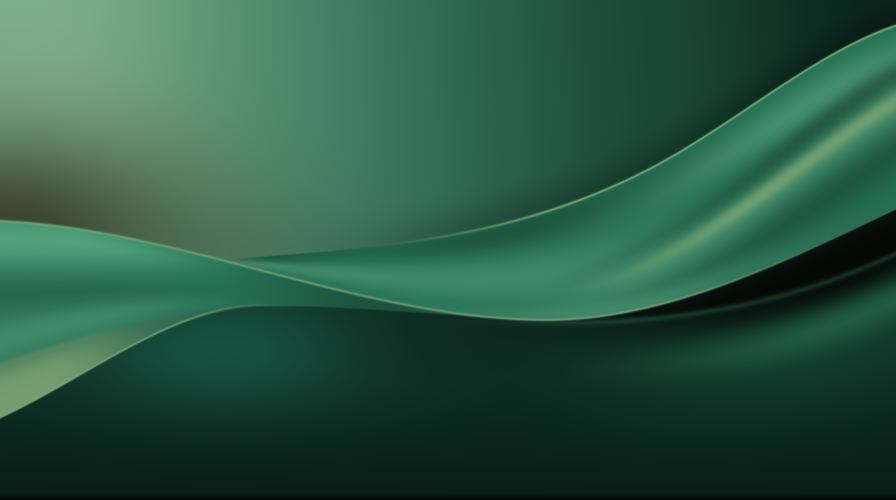
Give the GLSL for this background, as a WebGL 1 fragment shader.

```glsl
precision highp float;
uniform vec2 u_resolution;

const vec3 SAGE = vec3(0.49, 0.68, 0.54);
const vec3 MIST = vec3(0.31, 0.54, 0.42);
const vec3 JADE = vec3(0.18, 0.40, 0.31);
const vec3 PINE = vec3(0.10, 0.28, 0.21);
const vec3 DEEP = vec3(0.045, 0.165, 0.125);
const vec3 INK = vec3(0.02, 0.035, 0.025);
const vec3 UMBER = vec3(0.20, 0.21, 0.14);
const vec3 SATIN = vec3(0.30, 0.59, 0.45);
const vec3 EMERALD = vec3(0.14, 0.43, 0.32);
const vec3 GOLD = vec3(0.47, 0.64, 0.45);

float bell(float d, float width) {
  d /= width;
  return exp(-d * d);
}

// Cubic through two (x, y, slope) knots, held flat outside them
float hermite(float x, vec3 a, vec3 b) {
  float span = b.x - a.x;
  float t = clamp((x - a.x) / span, 0.0, 1.0);
  float k = 1.0 - t;
  return a.y * k * k * (1.0 + 2.0 * t) + b.y * t * t * (3.0 - 2.0 * t)
    + span * t * k * (a.z * k - b.z * t);
}

float spline(float x, vec3 a, vec3 b, vec3 c) {
  return x < b.x ? hermite(x, a, b) : hermite(x, b, c);
}

float cover(float d, float soft) {
  return smoothstep(-soft, soft, d);
}

vec3 upperBackdrop(vec2 p) {
  float x = p.x + 0.04 * (p.y - 0.7);
  vec3 c = mix(SAGE, MIST, smoothstep(0.06, 0.36, x));
  c = mix(c, JADE, smoothstep(0.28, 0.56, x));
  c = mix(c, PINE, smoothstep(0.48, 0.76, x));
  c = mix(c, DEEP * 0.9, smoothstep(0.72, 1.0, x));
  float shade = bell(p.x, 0.22) * bell(p.y - 0.54, 0.20);
  c = mix(c, UMBER, 0.88 * shade);
  return c * (1.0 - 0.12 * bell(p.x - 0.25, 0.2) * bell(p.y - 0.48, 0.12));
}

vec3 lowerBackdrop(vec2 p, float hem, float echo, float soft) {
  vec3 c = mix(DEEP * 0.72, DEEP, smoothstep(0.0, 0.25, p.y));
  c += vec3(0.045, 0.15, 0.12) * bell(p.x - 0.25, 0.17) * bell(p.y - 0.30, 0.13);
  c = mix(c, vec3(0.06, 0.15, 0.12), 0.6 * bell(p.x - 0.55, 0.13) * bell(p.y - 0.34, 0.08));
  // Reflected sheen and the shadow beneath the hem
  float right = smoothstep(0.55, 0.95, p.x);
  float below = echo - p.y;
  c += vec3(0.07, 0.15, 0.11) * right * bell(below - 0.09, 0.045);
  c += vec3(0.015, 0.06, 0.045) * right * bell(below - 0.16, 0.10);
  c = mix(c, INK, 0.85 * right * bell(below - 0.01, 0.035));
  float gap = cover(p.y - echo, soft * 3.0) * smoothstep(0.54, 0.75, p.x);
  c = mix(c, mix(INK, DEEP, 0.25 * bell(hem - p.y, 0.02)), gap);
  c += vec3(0.06, 0.13, 0.09) * smoothstep(0.50, 0.72, p.x) * bell(below, 0.006);
  return c * mix(0.35, 1.0, smoothstep(0.0, 0.018, p.y));
}

vec3 rightSatin(float x, float s) {
  float right = smoothstep(0.58, 0.92, x);
  float ridge = 0.32 + 0.98 * (x - 0.73);
  vec3 c = mix(EMERALD, SATIN, 0.65 * bell(s - 0.42, 0.28) * (1.0 - right));
  c = mix(c, SATIN, 0.85 * right * bell(s - 0.80, 0.13));
  c = mix(c, PINE, 0.65 * bell(s - 0.90, 0.20) * bell(x - 0.57, 0.16));
  c = mix(c, PINE, 0.7 * right * bell(s - ridge - 0.14, 0.09));
  c = mix(c, PINE, 0.65 * right * bell(s - ridge + 0.25, 0.16));
  c = mix(c, SATIN, 0.6 * bell(s - ridge + 0.04, 0.13) * smoothstep(0.56, 0.75, x));
  c = mix(c, GOLD, 0.85 * bell(s - ridge, 0.055) * smoothstep(0.62, 0.86, x));
  c = mix(c, SATIN, 0.65 * bell(s - 0.04, 0.09) * bell(x - 0.70, 0.17));
  return mix(c, PINE, 0.6 * bell(x - 0.28, 0.09) * smoothstep(0.4, 1.0, s));
}

vec3 leftSatin(float x, float s) {
  float left = 1.0 - smoothstep(0.08, 0.30, x);
  vec3 c = mix(EMERALD, SATIN, 0.35 * left);
  c = mix(c, SATIN * 1.12, 0.85 * left * bell(s - 0.87, 0.20));
  c = mix(c, EMERALD * 0.85, 0.65 * left * bell(s - 0.48 + 0.6 * x, 0.16));
  c = mix(c, SATIN, 0.5 * left * bell(s - 0.16, 0.12));
  return mix(c, PINE, 0.75 * smoothstep(0.24, 0.44, x));
}

void main() {
  vec2 p = gl_FragCoord.xy / u_resolution;
  float soft = 1.2 / u_resolution.y;

  // Ribbon outlines
  float twist = spline(p.x, vec3(0.0, 0.558, -0.08), vec3(0.61, 0.36, 0.0), vec3(1.0, 0.581, 0.85));
  float crest = spline(p.x, vec3(0.24, 0.479, 0.15), vec3(0.73, 0.667, 0.95), vec3(1.0, 0.949, 0.6));
  float under = spline(p.x, vec3(0.0, 0.165, 0.82), vec3(0.29, 0.389, 0.0), vec3(0.58, 0.361, -0.1));
  float fold = hermite(p.x, vec3(0.0, 0.274, 0.62), vec3(0.28, 0.388, 0.15));
  float echo = hermite(p.x, vec3(0.54, 0.355, -0.05), vec3(1.0, 0.493, 0.85));

  // Backdrop
  vec3 color = mix(lowerBackdrop(p, twist, echo, soft), upperBackdrop(p), cover(p.y - twist, soft));
  color *= 1.0 - 0.22 * bell(p.y - crest, 0.05) * smoothstep(0.3, 0.6, p.x);

  // Right sweep
  float s = clamp((p.y - twist) / max(crest - twist, 0.001), 0.0, 1.0);
  float sweep = cover(p.y - twist, soft) * cover(crest - p.y, soft) * smoothstep(0.24, 0.31, p.x);
  color = mix(color, rightSatin(p.x, s), sweep);

  // Left sweep with its turned lower panel
  float t = clamp((p.y - fold) / max(twist - fold, 0.001), 0.0, 1.0);
  float panelTone = smoothstep(0.05, 0.25, p.x);
  vec3 panel = mix(GOLD * 0.96, EMERALD * 0.8, panelTone);
  panel = mix(panel, SATIN * 0.75, 0.55 * bell(p.y - fold, 0.03));
  vec3 satin = mix(panel, leftSatin(p.x, t), p.x < 0.28 ? cover(p.y - fold, 0.006) : 1.0);
  float wing = cover(twist - p.y, soft) * cover(p.y - under, soft) * (1.0 - smoothstep(0.50, 0.58, p.x));
  color = mix(color, satin, wing);

  // Fine lit rims
  float rim = 0.0028;
  color = mix(color, GOLD * 1.15, 0.75 * bell(p.y - crest, rim) * smoothstep(0.38, 0.65, p.x));
  color = mix(color, GOLD * 1.1, 0.65 * bell(p.y - twist, rim) * (1.0 - smoothstep(0.72, 1.0, p.x)));
  color = mix(color, GOLD * 1.1, 0.65 * bell(p.y - under, rim) * (1.0 - smoothstep(0.18, 0.36, p.x)));
  gl_FragColor = vec4(color, 1.0);
}
```
